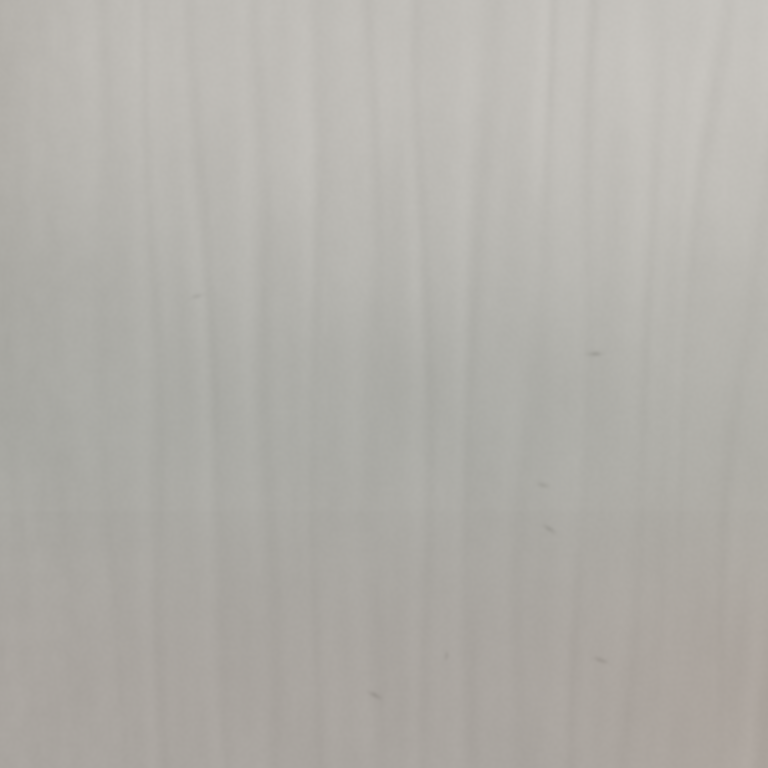
Give the GLSL for this texture, as a WebGL 1 fragment shader.

```glsl
precision highp float;
// Pale, softly lit sheet with faint vertical ribs, blurred mottling and a few small specks.
uniform vec2 u_resolution;

#define RIB_PERIOD 0.0745
#define RIB_WANDER 0.55
#define RIB_DEPTH 0.017
#define CONVERGENCE 0.135
#define STREAK_DEPTH 0.012
#define MOTTLE_DEPTH 0.011
#define GRAIN_DEPTH 0.007
#define FOLD_HEIGHT 0.335
#define SPECK_COUNT 7
#define SPECK_DEPTH 0.06

const vec3 TOP_COLOR = vec3(0.752, 0.742, 0.722);
const vec3 MIDDLE_COLOR = vec3(0.668, 0.668, 0.647);
const vec3 BOTTOM_COLOR = vec3(0.663, 0.645, 0.624);

vec2 hash2(vec2 p) {
  vec3 q = fract(p.xyx * vec3(0.1031, 0.1030, 0.0973));
  q += dot(q, q.yzx + 33.33);
  return fract((q.xx + q.yz) * q.zy);
}

float cornerSlope(vec2 cell, vec2 offset) {
  float angle = 6.2832 * hash2(cell + 91.0).x;
  return dot(vec2(cos(angle), sin(angle)), offset);
}

// Gradient noise, roughly -0.7 to 0.7
float gradientNoise(vec2 p) {
  vec2 cell = floor(p);
  vec2 f = fract(p);
  vec2 w = f * f * f * (f * (f * 6.0 - 15.0) + 10.0);
  float low = mix(cornerSlope(cell, f),
                  cornerSlope(cell + vec2(1.0, 0.0), f - vec2(1.0, 0.0)), w.x);
  float high = mix(cornerSlope(cell + vec2(0.0, 1.0), f - vec2(0.0, 1.0)),
                   cornerSlope(cell + 1.0, f - 1.0), w.x);
  return mix(low, high, w.y);
}

// Bright crest that falls quickly into a narrow shaded groove
float ribs(vec2 p) {
  float phase = p.x / RIB_PERIOD + RIB_WANDER * gradientNoise(vec2(p.x * 9.0, p.y * 1.6));
  float f = fract(phase);
  float groove = exp(-pow((f - 0.5) / 0.13, 2.0));
  float crest = exp(-pow((f - 0.25) / 0.17, 2.0));
  float strength = 0.85 + 0.8 * gradientNoise(vec2(floor(phase) * 0.63 + 0.3, p.y * 2.5));
  return strength * (0.55 * crest - groove);
}

// Small slanted blemishes with soft edges
float specks(vec2 p) {
  float shade = 0.0;
  for (int i = 0; i < SPECK_COUNT; i++) {
    vec2 seed = hash2(vec2(float(i) * 7.3 + 2.0, 18.0));
    vec2 shape = hash2(vec2(float(i) * 3.7 + 5.0, 41.0));
    vec2 d = p - mix(vec2(0.2, 0.08), vec2(0.85, 0.62), seed);
    float angle = 3.1416 * shape.x;
    d = mat2(cos(angle), -sin(angle), sin(angle), cos(angle)) * d;
    d /= vec2(mix(0.005, 0.009, shape.y), 0.0035);
    shade += mix(0.3, 1.0, shape.y) * exp(-dot(d, d));
  }
  return shade;
}

void main() {
  vec2 uv = gl_FragCoord.xy / u_resolution;

  // Vertical light falloff, with a warmer lower part and a faint fold
  float drift = 0.06 * gradientNoise(uv * 2.0 + 4.0);
  vec3 color = mix(BOTTOM_COLOR, MIDDLE_COLOR, smoothstep(0.08, 0.46, uv.y + drift));
  color = mix(color, TOP_COLOR, smoothstep(0.40, 0.95, uv.y + drift));
  float fold = smoothstep(FOLD_HEIGHT - 0.004, FOLD_HEIGHT + 0.004, uv.y);
  color += 0.008 * fold * exp(-(uv.y - FOLD_HEIGHT) * 9.0);

  // Dim left edge and brighter right side
  color -= vec3(0.045, 0.047, 0.050) * exp(-uv.x * 9.0) * smoothstep(0.1, 0.9, uv.y);
  color += 0.022 * smoothstep(0.45, 1.0, uv.x) * smoothstep(0.2, 0.7, uv.y);
  color += vec3(0.012, 0.002, -0.004) * smoothstep(0.6, 1.0, uv.x) * (1.0 - uv.y);

  // Ribs draw together towards the bottom and fade with the light
  vec2 sheet = uv;
  sheet.x = 0.5 + (uv.x - 0.5) / (1.0 - CONVERGENCE * (1.0 - uv.y));
  float clarity = mix(0.5, 1.0, smoothstep(0.2, 0.9, uv.y)) * smoothstep(0.02, 0.22, uv.x);
  float relief = RIB_DEPTH * clarity * ribs(sheet);
  relief += STREAK_DEPTH * gradientNoise(vec2(sheet.x * 34.0, sheet.y * 1.8 + 7.0));

  // Blurred blotches, rougher near the left edge, and fine grain
  float roughness = 1.0 + 0.9 * (1.0 - smoothstep(0.0, 0.22, uv.x));
  relief += MOTTLE_DEPTH * roughness * 0.5 * gradientNoise(uv * vec2(48.0, 36.0));
  relief += MOTTLE_DEPTH * gradientNoise(uv * vec2(11.0, 7.0) + 20.0);
  relief += GRAIN_DEPTH * gradientNoise(uv * 150.0);
  relief -= SPECK_DEPTH * specks(uv);

  gl_FragColor = vec4(color + relief * vec3(1.0, 1.0, 1.02), 1.0);
}
```
